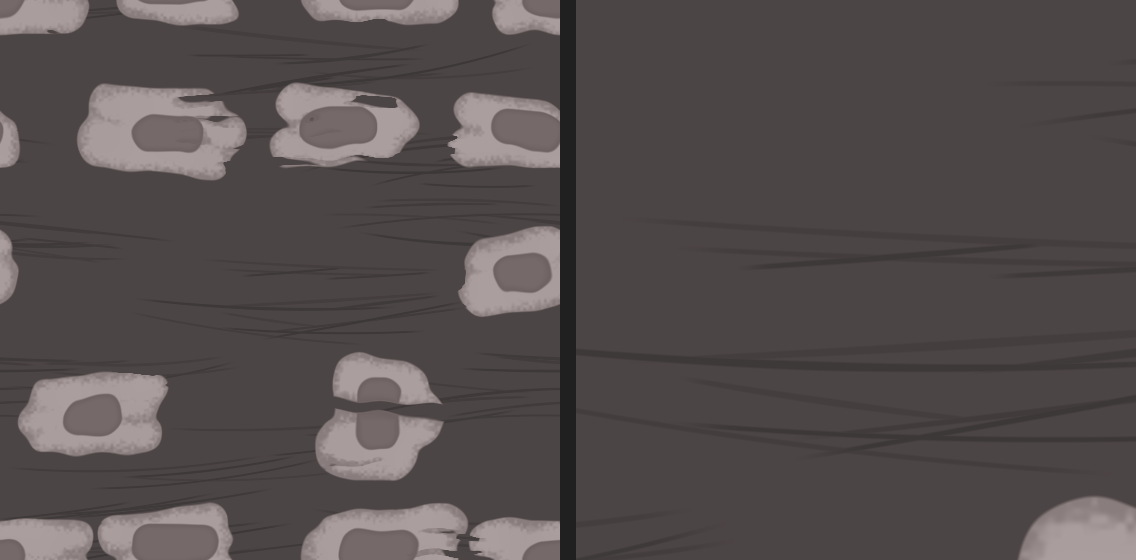
Left: the whole. Right: its middle third, enlarged.
This pattern is drawn by a Shadertoy shader. Its source:

```glsl
// Pale lobed cells with dusky cores lie in loose rows over a charcoal ground.
// Each cell is a union of brush capsules; bundles of fine bowed strokes run
// between them. All offsets and noise wrap, so the square tiles seamlessly.

vec2 hash2(vec2 p) {
    vec3 v = fract(p.xyx * vec3(0.1031, 0.1030, 0.0973));
    v += dot(v, v.yzx + 33.33);
    return fract((v.xx + v.yz) * v.zy);
}

// Value noise that repeats after a whole number of lattice steps.
float wrapNoise(vec2 uv, vec2 period) {
    vec2 p = uv * period, i = floor(p), f = fract(p);
    f = f * f * (3.0 - 2.0 * f);
    float a = hash2(mod(i, period)).x;
    float b = hash2(mod(i + vec2(1, 0), period)).x;
    float c = hash2(mod(i + vec2(0, 1), period)).x;
    float d = hash2(mod(i + 1.0, period)).x;
    return mix(mix(a, b, f.x), mix(c, d, f.x), f.y);
}

// Shortest offset between two points on the repeating square.
vec2 wrapOffset(vec2 p, vec2 centre) {
    return fract(p - centre + 0.5) - 0.5;
}

float capsule(vec2 p, vec2 a, vec2 b, float radius) {
    vec2 ab = b - a;
    float t = clamp(dot(p - a, ab) / dot(ab, ab), 0.0, 1.0);
    return length(p - a - ab * t) - radius;
}

float roundedBox(vec2 p, vec2 halfSize, float radius) {
    return length(max(abs(p) - halfSize + radius, 0.0)) - radius;
}

float smoothMin(float a, float b, float k) {
    float h = max(k - abs(a - b), 0.0) / k;
    return min(a, b) - h * h * k * 0.25;
}

// Three stacked brush strokes with uneven ends.
float cellBody(vec2 q, vec2 size, float seed) {
    float d = 1.0, radius = size.y * 0.54;
    for (int j = -1; j <= 1; j++) {
        vec2 left = hash2(vec2(seed, float(j) + 5.0));
        vec2 right = hash2(vec2(seed, float(j) + 15.0));
        float reach = size.x - radius, level = float(j) * size.y * 0.48;
        vec2 a = vec2(0.055 * left.x - reach, level + 0.03 * (left.y - 0.5));
        vec2 b = vec2(reach - 0.055 * right.x, level + 0.03 * (right.y - 0.5));
        d = smoothMin(d, capsule(q, a, b, radius), 0.012);
    }
    return d;
}

// Distances to the nearest cell (x) and the nearest core (y).
vec2 cells(vec2 p) {
    vec2 nearest = vec2(1.0);
    float streak = wrapNoise(p, vec2(9, 80));
    float patches = wrapNoise(p + 0.37, vec2(7));
    for (int row = 0; row < 4; row++) {
        int count = row == 1 ? 2 : row == 2 ? 1 : 3;
        float start = vec4(0.33, 0.2, 0.93, 0.28)[row];
        for (int k = 0; k < count; k++) {
            float seed = float(row * 3 + k);
            vec2 h = hash2(vec2(seed, 41.0)), g = hash2(vec2(seed, 73.0));
            bool isSplit = row == 1 && k == 1;
            vec2 centre = vec2(start + float(k) / float(count), 0.02 + 0.25 * float(row));
            vec2 q = wrapOffset(p, centre + (h - 0.5) * vec2(0.05, 0.03));
            q.y -= q.x * (g.x - 0.5) * 0.22;
            vec2 size = isSplit ? vec2(0.12, 0.1) : vec2(0.128 + 0.04 * g.y, 0.06 + 0.012 * h.x);
            float body = cellBody(q, size, seed);
            // Dry-brush bites along the edge, and one long cut.
            body += 0.022 * smoothstep(0.65, 0.8, streak) * smoothstep(0.55, 0.7, patches);
            if (isSplit) {
                float cut = 0.006 + 0.01 * streak + 0.03 * max(q.x, 0.0);
                body = max(body, cut - abs(q.y - 0.012 + 0.1 * q.x));
            }
            vec2 coreSize = isSplit ? vec2(0.037, 0.068) : vec2(0.05 + 0.034 * h.y, 0.034);
            float core = roundedBox(q + (g - 0.5) * vec2(0.03, 0.012), coreSize, 0.032);
            nearest = min(nearest, vec2(body, max(core, body)));
        }
    }
    return nearest;
}

// Bundles of four tapered, gently bowed strokes.
float fineStrokes(vec2 p, float soft) {
    float ink = 0.0;
    for (int i = 0; i < 84; i++) {
        float n = float(i), bundle = floor(n / 4.0);
        vec2 g = hash2(vec2(bundle, 7.0)), tilt = hash2(vec2(bundle, 11.0));
        vec2 h = hash2(vec2(n, 31.0)), k = hash2(vec2(n, 57.0));
        vec2 centre = vec2(g.x, (bundle + g.y) / 21.0) + (h - 0.5) * vec2(0.25, 0.06);
        vec2 q = wrapOffset(p, centre);
        float slope = 0.25 * (tilt.x - 0.5) + 0.15 * (k.y - 0.5);
        float bend = q.y - slope * q.x - 0.9 * (tilt.y - 0.5) * q.x * q.x;
        float along = abs(q.x) / (0.08 + 0.17 * k.x);
        float width = 0.0006 + 0.0015 * h.y * (1.0 - min(along, 1.0));
        float line = 1.0 - smoothstep(width, width + soft, abs(bend));
        ink = max(ink, line * (1.0 - smoothstep(0.75, 1.0, along)) * (0.5 + 0.5 * k.y));
    }
    return ink;
}

void mainImage(out vec4 fragColor, in vec2 fragCoord) {
    vec2 p = fragCoord / iResolution.xy;
    float soft = max(1.2 / iResolution.y, 0.0015);
    float grain = wrapNoise(p, vec2(190)), cloud = wrapNoise(p, vec2(16));
    vec2 wobble = vec2(wrapNoise(p, vec2(26)), wrapNoise(p + 0.5, vec2(22))) - 0.5;
    vec2 d = cells(p + 0.012 * wobble);

    // Ground and strokes.
    vec3 color = mix(vec3(0.30, 0.27, 0.27), vec3(0.24, 0.22, 0.22), fineStrokes(p, soft));

    // Cells with a grainy, darker rim.
    float fill = smoothstep(0.0, 0.022, -d.x + 0.014 * (grain - 0.5) + 0.012 * (cloud - 0.4));
    vec3 cell = mix(vec3(0.54, 0.49, 0.49), vec3(0.665, 0.615, 0.615), fill);
    cell += 0.012 * (cloud - 0.5);
    color = mix(color, cell, 1.0 - smoothstep(-soft, soft, d.x));

    // Cores, slightly deeper at the edge.
    vec3 core = mix(vec3(0.43, 0.38, 0.38), vec3(0.46, 0.41, 0.41), smoothstep(0.0, 0.012, -d.y));
    color = mix(color, core, 1.0 - smoothstep(-soft, soft, d.y));
    fragColor = vec4(color, 1.0);
}
```
